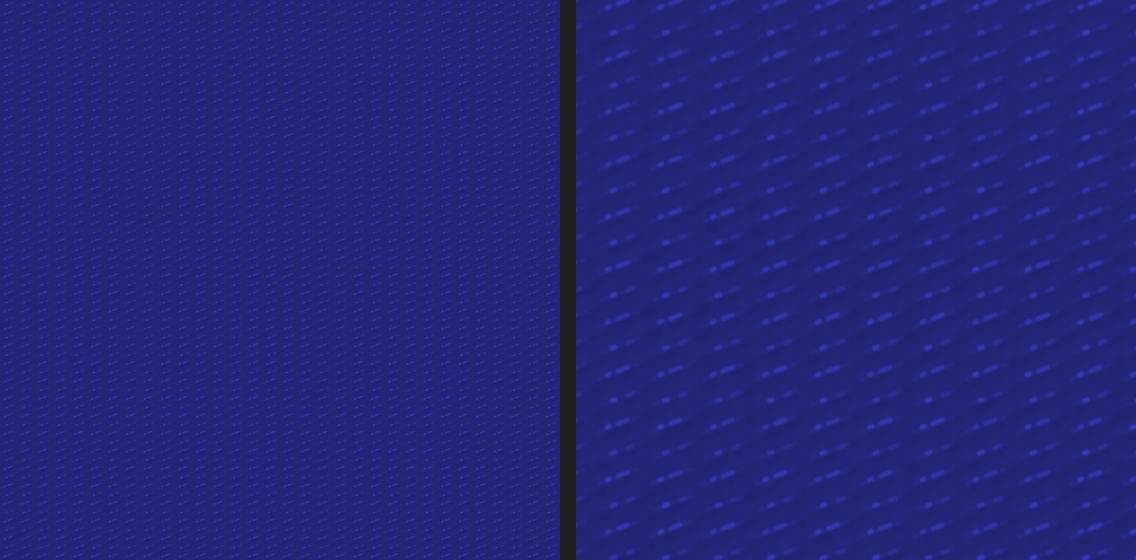
Left, the full canvas; right, a detail of the centre.
Reproduce this texture procedurally as a WebGL 1 fragment shader.

```glsl
precision highp float;
// Navy twill cloth: small repeating cells of slanted threads with bright blue flecks.

#define REPEATS 32.0        // cells across and down
#define FLECK_RADIUS 0.045  // in cells
#define STREAK_RADIUS 0.035
#define SOFTNESS 0.035
#define WEAR 0.25           // fleck brightness variation
#define GRAIN 0.07          // fine thread variation
#define RIB 0.045           // diagonal rib shading
#define BASE_COLOR vec3(0.136, 0.144, 0.462)
#define FLECK_COLOR vec3(0.210, 0.228, 0.725)

uniform vec2 u_resolution;

float hash(vec2 p) {
  return fract(sin(dot(p, vec2(127.1, 311.7))) * 43758.5453);
}

// Value noise that wraps after a whole number of lattice steps.
float wrapNoise(vec2 uv, float steps) {
  vec2 p = uv * steps;
  vec2 i = floor(p);
  vec2 f = fract(p);
  f = f * f * (3.0 - 2.0 * f);
  float a = hash(mod(i, steps));
  float b = hash(mod(i + vec2(1.0, 0.0), steps));
  float c = hash(mod(i + vec2(0.0, 1.0), steps));
  float d = hash(mod(i + vec2(1.0, 1.0), steps));
  return mix(mix(a, b, f.x), mix(c, d, f.x), f.y);
}

// Rounded stroke repeated once per cell, with its strength varied by cell.
float stroke(vec2 p, vec2 center, vec2 halfSpan, float radius) {
  vec2 q = p - center + 0.5;
  vec2 cell = mod(floor(q), REPEATS);
  vec2 d = fract(q) - 0.5;
  float along = clamp(dot(d, halfSpan) / dot(halfSpan, halfSpan), -1.0, 1.0);
  float distance = length(d - halfSpan * along) - radius;
  float edge = max(SOFTNESS, 0.6 * REPEATS / min(u_resolution.x, u_resolution.y));
  float wear = 1.0 - WEAR * hash(cell + center * 7.0);
  return wear * (1.0 - smoothstep(-edge, edge, distance));
}

void main() {
  vec2 uv = gl_FragCoord.xy / u_resolution;
  vec2 p = uv * REPEATS;

  // Dim slanted threads, one in each half of the cell.
  float light = 0.24 * stroke(p, vec2(0.47, 0.25), vec2(0.36, 0.14), STREAK_RADIUS);
  light = max(light, 0.20 * stroke(p, vec2(0.50, 0.75), vec2(0.34, 0.13), STREAK_RADIUS));

  // Lower half: a dot followed by a rising dash.
  light = max(light, stroke(p, vec2(0.28, 0.20), vec2(0.02, 0.01), FLECK_RADIUS));
  light = max(light, 0.85 * stroke(p, vec2(0.56, 0.30), vec2(0.09, 0.035), FLECK_RADIUS));

  // Upper half: a bright dot and a weaker one.
  light = max(light, stroke(p, vec2(0.38, 0.71), vec2(0.03, 0.012), FLECK_RADIUS));
  light = max(light, 0.55 * stroke(p, vec2(0.70, 0.82), vec2(0.05, 0.02), FLECK_RADIUS));

  // Ribs, thread grain and a slow fade of the dye.
  float rib = RIB * sin(6.2831853 * (2.0 * p.y - p.x));
  float grain = GRAIN * (wrapNoise(uv, 8.0 * REPEATS) - 0.5);
  float fade = 0.03 * (wrapNoise(uv, 8.0) - 0.5);

  gl_FragColor = vec4(mix(BASE_COLOR, FLECK_COLOR, light + rib + grain + fade), 1.0);
}
```
